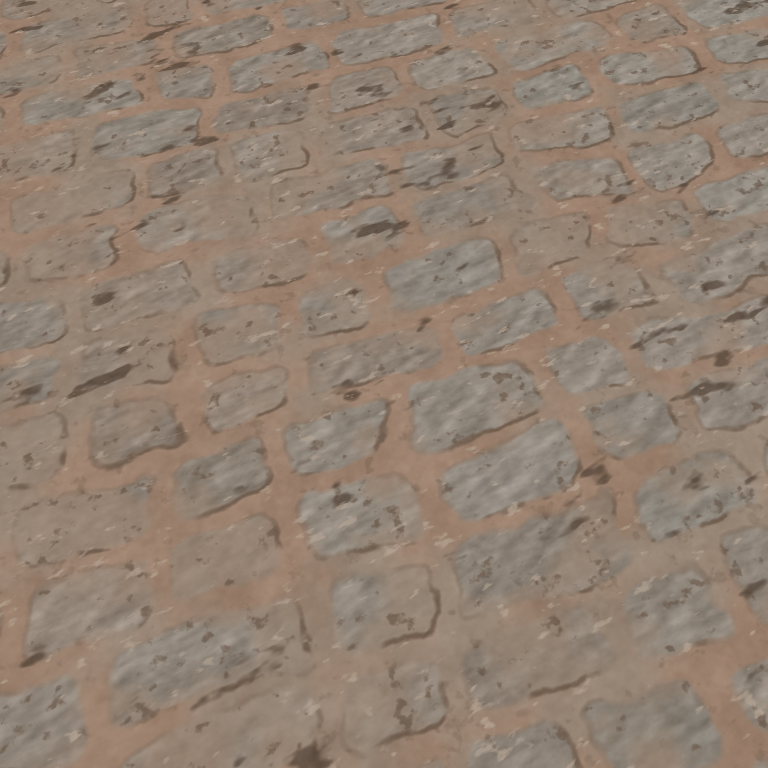
A Shadertoy shader for this texture:

```glsl
// Worn cobblestones with sandy joints, seen at a slant from above.
// Canvas points are projected on a ground plane, split into staggered rows of
// rounded boxes, then coloured with dust, streaks, pits and broken edge cracks.

const float HORIZON = 2.2;                 // height where the ground vanishes
const vec2 STONE_SIZE = vec2(0.235, 0.158); // stone pitch along and across rows

const vec3 SAND = vec3(0.610, 0.503, 0.428);
const vec3 DUST = vec3(0.588, 0.518, 0.455);
const vec3 GREY_STONE = vec3(0.552, 0.528, 0.492);
const vec3 BROWN_STONE = vec3(0.568, 0.512, 0.462);
const vec3 CRACK = vec3(0.390, 0.315, 0.255);
const vec3 CHIP = vec3(0.710, 0.645, 0.580);

struct Stone {
    float dist;   // signed distance to the outline, negative inside
    vec2 local;   // position relative to the centre
    vec2 id;
};

float hash(vec2 p) {
    vec3 q = fract(vec3(p.xyx) * 0.1031);
    q += dot(q, q.yzx + 33.33);
    return fract((q.x + q.y) * q.z);
}

float noise(vec2 p) {
    vec2 i = floor(p), f = fract(p);
    f = f * f * (3.0 - 2.0 * f);
    float low = mix(hash(i), hash(i + vec2(1, 0)), f.x);
    float high = mix(hash(i + vec2(0, 1)), hash(i + vec2(1, 1)), f.x);
    return mix(low, high, f.y);
}

float fbm(vec2 p) {
    float sum = 0.0, weight = 0.5;
    for (int i = 0; i < 4; i++) {
        sum += weight * noise(p);
        p = mat2(1.6, 1.2, -1.2, 1.6) * p + 17.3;
        weight *= 0.5;
    }
    return sum / 0.9375;
}

vec2 rotate(vec2 p, float angle) {
    float c = cos(angle), s = sin(angle);
    return vec2(c * p.x - s * p.y, s * p.x + c * p.y);
}

// Canvas to ground: equal to the canvas scale at the lower edge.
vec2 project(vec2 uv) {
    return vec2(uv.x - 0.5, uv.y) * HORIZON / (HORIZON - uv.y);
}

float roundBox(vec2 p, vec2 halfSize, float radius) {
    vec2 q = abs(p) - halfSize + radius;
    return length(max(q, 0.0)) + min(max(q.x, q.y), 0.0) - radius;
}

// Position of the joint to the left of a column.
float jointAt(float column, float row) {
    return column + 0.38 * hash(vec2(column, row) + 51.7);
}

Stone findStone(vec2 p, float gap) {
    float row = floor(p.y / STONE_SIZE.y);
    float pitch = STONE_SIZE.x * mix(0.88, 1.12, hash(vec2(row, 4.0)));
    float x = p.x / pitch + 9.0 * hash(vec2(row, 8.0));
    float column = floor(x);
    if (x < jointAt(column, row)) column -= 1.0;
    float left = jointAt(column, row), right = jointAt(column + 1.0, row);

    Stone s;
    s.id = vec2(column, row);
    s.local = vec2((x - 0.5 * (left + right)) * pitch,
                   p.y - (row + 0.5) * STONE_SIZE.y);
    vec2 halfSize = 0.5 * vec2((right - left) * pitch, STONE_SIZE.y) - gap;
    halfSize -= 0.010 * vec2(hash(s.id + 2.0), hash(s.id + 6.0));
    vec2 turned = rotate(s.local, 0.16 * (hash(s.id + 12.0) - 0.5));
    s.dist = roundBox(turned, halfSize, 0.028);
    return s;
}

void mainImage(out vec4 fragColor, in vec2 fragCoord) {
    vec2 uv = fragCoord / iResolution.xy;
    vec2 ground = project(uv);

    // Slanted rows with uneven outlines
    vec2 p = vec2(ground.x + 0.22 * ground.y, ground.y - 0.37 * ground.x) + 3.0;
    vec2 bend = vec2(fbm(p * 5.0), fbm(p * 5.0 + 40.0)) - 0.5;
    vec2 ragged = vec2(fbm(p * 32.0), fbm(p * 32.0 + 70.0)) - 0.5;
    Stone stone = findStone(p + 0.075 * bend + 0.016 * ragged, 0.013);
    float inside = smoothstep(0.006, -0.009, stone.dist);

    // Surface noises, stretched along the slant
    vec2 along = rotate(p, -0.22) * vec2(1.0, 2.0);
    float grime = fbm(p * 8.0 + 21.0);
    float streak = fbm(along * 22.0);
    float relief = streak - fbm(along * 22.0 + vec2(0.25, -0.4));
    float grain = fbm(p * 85.0) - 0.5;

    // Stone faces: greyer to the right, partly buried in dust
    float greyness = 0.25 + 0.5 * uv.x + 0.7 * (hash(stone.id + 31.0) - 0.5);
    vec3 face = mix(BROWN_STONE, GREY_STONE, clamp(greyness, 0.0, 1.0));
    face += 0.045 * (hash(stone.id + 77.0) - 0.5);
    face += 0.12 * (streak - 0.5) + 0.13 * relief;
    float dust = smoothstep(0.42, 0.72, grime + 0.10 * (0.5 - uv.x));
    face = mix(face, DUST + 0.07 * (streak - 0.5), 0.75 * dust);

    // Sandy joints
    vec3 sand = mix(SAND, DUST, smoothstep(0.40, 0.70, fbm(p * 6.0 + 90.0)));
    sand += 0.09 * (fbm(p * 18.0 + 8.0) - 0.5);
    vec3 color = mix(sand, face, inside * (1.0 - 0.35 * dust));

    // Broken cracks, strongest along lower and right edges
    float shadowSide = smoothstep(-0.02, 0.07, 0.5 * stone.local.x - stone.local.y);
    float rim = smoothstep(0.008, 0.001, abs(stone.dist + 0.001));
    float broken = smoothstep(0.43, 0.64, fbm(p * 17.0 + 63.0));
    color = mix(color, CRACK, rim * broken * mix(0.20, 0.72, shadowSide));

    // Pits, rare deep hollows and pale chips
    float pit = smoothstep(0.66, 0.82, fbm(p * 48.0 + 11.0));
    color = mix(color, CRACK, pit * mix(0.25, 0.60, inside));
    float hollow = smoothstep(0.70, 0.80, fbm(along * 10.0 + 35.0));
    color = mix(color, CRACK * 0.8, 0.7 * hollow);
    float chip = smoothstep(0.70, 0.84, fbm(along * 30.0 + 150.0));
    color = mix(color, CHIP, 0.7 * chip);

    color += 0.055 * grain;
    fragColor = vec4(color, 1.0);
}
```
